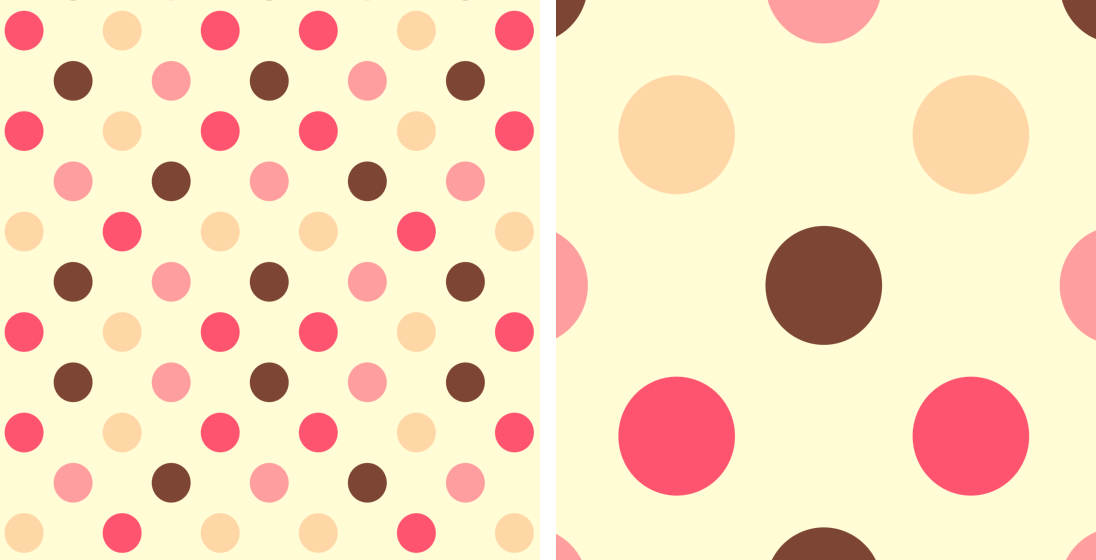
Left, the full canvas; right, a detail of the centre.
Write a Shadertoy shader that draws this pattern.

```glsl
// Flat polka dots on cream: two interleaved lattices, the second shifted by half a cell.
// Each lattice alternates two colours; every third row swaps its pair.
// Lengths are in units of the canvas height.

#define PITCH vec2(0.17513, 0.17943)
#define FIRST_DOT vec2(0.0430, 0.0482)
#define DOT_RADII vec2(0.0347, 0.0354)
#define CREAM vec3(1.00, 0.99, 0.84)
#define ROSE vec3(1.00, 0.33, 0.44)
#define PEACH vec3(1.00, 0.84, 0.65)
#define PINK vec3(1.00, 0.62, 0.62)
#define BROWN vec3(0.49, 0.27, 0.20)

// Index of the lattice cell whose dot is nearest
vec2 nearestCell(vec2 grid) {
    return floor(grid + 0.5);
}

// Smooth coverage of the dot centred on a cell
float dotCoverage(vec2 grid, vec2 cell, float pixel) {
    vec2 offset = (grid - cell) * PITCH;
    float dist = (length(offset / DOT_RADII) - 1.0) * DOT_RADII.x;
    return 1.0 - smoothstep(-0.75 * pixel, 0.75 * pixel, dist);
}

// True on each index that is a multiple of n, plus a phase
bool everyNth(float index, float n, float phase) {
    return mod(index - phase + 0.5, n) < 1.0;
}

void mainImage(out vec4 fragColor, in vec2 fragCoord) {
    float pixel = 1.0 / iResolution.y;
    vec2 grid = (fragCoord * pixel - FIRST_DOT) / PITCH;
    vec3 color = CREAM;

    // Main lattice: rose and peach, swapped on every third column and row
    vec2 cell = nearestCell(grid);
    bool isPeach = everyNth(cell.x, 3.0, 1.0) != everyNth(cell.y, 3.0, 0.0);
    color = mix(color, isPeach ? PEACH : ROSE, dotCoverage(grid, cell, pixel));

    // Half-shifted lattice: brown and pink in turn, swapped on every third row
    vec2 shifted = grid - 0.5;
    cell = nearestCell(shifted);
    bool isPink = everyNth(cell.x, 2.0, 1.0) != everyNth(cell.y, 3.0, 0.0);
    color = mix(color, isPink ? PINK : BROWN, dotCoverage(shifted, cell, pixel));

    fragColor = vec4(color, 1.0);
}
```
